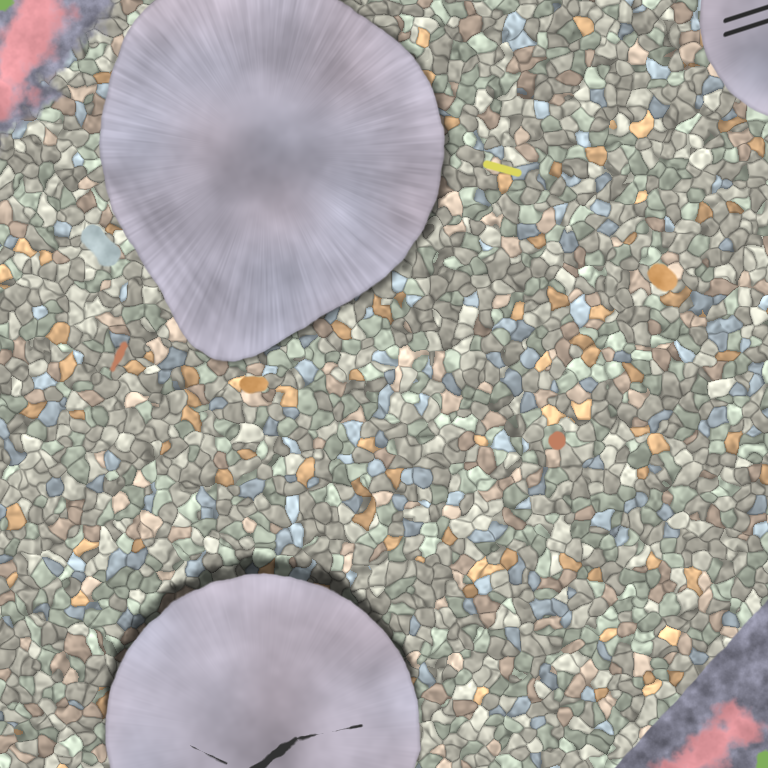
Reproduce this texture procedurally as a Shadertoy shader.

```glsl
// Weathered log rounds set in mixed gravel, with painted boards in two corners.
// Gravel is a Voronoi field of stretched stones; rounds are polar outlines filled
// with mottled grain, and cracks and chips are capsule distances.

float hash(vec2 p) {
  vec3 q = fract(p.xyx * 0.1031);
  q += dot(q, q.yzx + 33.33);
  return fract((q.x + q.y) * q.z);
}

float noise(vec2 p) {
  vec2 i = floor(p), f = fract(p);
  f = f * f * (3.0 - 2.0 * f);
  return mix(mix(hash(i), hash(i + vec2(1, 0)), f.x),
             mix(hash(i + vec2(0, 1)), hash(i + 1.0), f.x), f.y);
}

float fbm(vec2 p) {
  float sum = 0.0, amp = 0.53;
  for (int i = 0; i < 4; i++) {
    sum += amp * noise(p);
    p = mat2(1.6, 1.2, -1.2, 1.6) * p + 7.3;
    amp *= 0.5;
  }
  return sum;
}

float capsule(vec2 p, vec2 a, vec2 b, float r) {
  vec2 d = b - a;
  return length(p - a - d * clamp(dot(p - a, d) / dot(d, d), 0.0, 1.0)) - r;
}

// Coverage inside a distance field
float fill(float d, float soft) { return 1.0 - smoothstep(-soft, soft, d); }

void paint(inout vec3 col, vec3 c, float d, float soft) { col = mix(col, c, fill(d, soft)); }

// Smooth bump on the circle of angles
float lobe(float angle, float centre, float width) {
  float d = (mod(angle - centre + 3.1416, 6.2832) - 3.1416) / width;
  return exp(-d * d);
}

float roundTop(vec2 p) {
  vec2 q = p - vec2(0.355, 0.81);
  float a = atan(q.y, q.x);
  return length(q) - 0.224 - 0.063 * lobe(a, -1.82, 0.35)
    - 0.02 * lobe(a, 2.27, 0.4) + 0.018 * lobe(a, 1.0, 0.5);
}

float roundLow(vec2 p) { return length(p - vec2(0.342, 0.047)) - 0.205; }

vec3 stoneColour(float kind, float tone) {
  vec3 tint = kind < 0.05 ? vec3(1.18, 0.98, 0.8) : kind < 0.14 ? vec3(0.92, 1, 1.12)
    : kind < 0.24 ? vec3(1.07, 0.98, 0.95) : kind < 0.5 ? vec3(0.96, 1.02, 1) : vec3(1);
  return tint * mix(vec3(0.59, 0.58, 0.54), vec3(0.86, 0.86, 0.8), tone * tone);
}

vec3 gravel(vec2 p, float density) {
  vec2 g = p * density;
  g += 0.35 * vec2(noise(g * 1.4), noise(g * 1.4 + 31.0));
  vec2 cell = floor(g), id = cell, facet = vec2(0);
  float near = 9.0, next = 9.0;
  for (int i = 0; i < 25; i++) {
    vec2 c = cell + vec2(i % 5 - 2, i / 5 - 2);
    vec2 o = g - c - vec2(hash(c + 3.1), hash(c + 17.7));
    float turn = 6.2832 * hash(c + 41.3), s = sin(turn), k = cos(turn);
    float d = length(mat2(k, s, -s, k) * o * vec2(0.82, 1.25)) - 0.45 * hash(c + 9.2);
    next = min(next, max(d, near));
    if (d < near) { near = d; id = c; facet = o; }
  }
  vec3 c = stoneColour(hash(id + 53.0), hash(id + 71.0));
  c *= 1.0 + 0.12 * dot(facet, vec2(-0.4, 0.9));
  c *= 0.86 + 0.28 * noise(g * 3.0);
  return c * mix(0.72, 1.06, smoothstep(-0.03, 0.27, next - near));
}

// Mottled wood, faintly streaked out from its heart; d is the outline distance
vec3 wood(vec2 p, vec2 heart, float d, float streaks) {
  vec2 q = p - heart;
  float a = atan(q.y, q.x), r = length(q), mottle = fbm(p * 14.0);
  float grain = noise(vec2(a * 34.0, r * 14.0)) + noise(vec2(a * 70.0, r * 25.0)) - 1.0;
  float tone = 0.69 + 0.26 * (mottle - 0.5) + streaks * grain * smoothstep(0.05, 0.2, r);
  tone += 0.04 * smoothstep(-0.05, -0.01, d) - 0.09 * exp(-r * r * 150.0);
  vec3 tint = mix(vec3(0.99, 0.99, 1.08), vec3(1.03, 0.97, 1.03), noise(p * 11.0 + 4.0));
  return tone * tint * (1.0 - 0.2 * smoothstep(-0.006, 0.003, d));
}

// Dark board with worn red paint inside a mask
vec3 board(vec2 p, float red) {
  return mix(vec3(0.5, 0.5, 0.56) * (0.6 + 0.8 * fbm(p * 60.0)),
             vec3(0.87, 0.59, 0.61) * (0.8 + 0.4 * fbm(p * 40.0)), red);
}

void mainImage(out vec4 fragColor, in vec2 fragCoord) {
  vec2 p = fragCoord / iResolution.xy;
  float px = 1.2 / iResolution.y, rough = fbm(p * 40.0) - 0.5;
  vec3 col = gravel(p, 53.0) * (0.95 + 0.1 * fbm(p * 5.0));

  // Loose stones and a yellow leaf
  float chip = rough * 0.01;
  float amber = min(capsule(p, vec2(0.859, 0.643), vec2(0.869, 0.634), 0.014),
                    capsule(p, vec2(0.323, 0.499), vec2(0.341, 0.5), 0.009));
  paint(col, vec3(0.84, 0.64, 0.42) + rough * 0.3, amber + chip, 0.002);
  float rust = min(length(p - vec2(0.726, 0.426)) - 0.01,
                   capsule(p, vec2(0.147, 0.52), vec2(0.162, 0.55), 0.004));
  paint(col, vec3(0.75, 0.5, 0.39), rust + chip, 0.002);
  float pale = capsule(p, vec2(0.12, 0.692), vec2(0.141, 0.668), 0.015);
  paint(col, vec3(0.7, 0.76, 0.77) + rough * 0.3, pale + chip, 0.002);
  paint(col, vec3(0.86, 0.84, 0.38), capsule(p, vec2(0.634, 0.786), vec2(0.674, 0.775), 0.005), px);

  // Painted boards with mossy corners
  float d = dot(p - vec2(0, 0.8), vec2(0.794, -0.608)) + rough * 0.06;
  float red = fill(capsule(p, vec2(0, 0.89), vec2(0.05, 0.99), 0.03) + rough * 0.07, 0.018);
  paint(col, board(p, red) * 1.08, d, 0.012);
  d = dot(p - vec2(0.8, 0), vec2(-0.738, 0.674)) + rough * 0.006;
  red = fill(capsule(p, vec2(0.88, -0.015), vec2(0.965, 0.06), 0.022) + rough * 0.06, 0.012);
  paint(col, board(p, red), d, px);
  d = min(length(p - vec2(0, 1)), length(p - vec2(1, 0))) - 0.02;
  paint(col, vec3(0.5, 0.68, 0.36), d + rough * 0.03, 0.004);

  // Upper round with a streaked lower-left flank
  d = roundTop(p) + rough * 0.006;
  col *= 1.0 - 0.5 * fill(roundTop(p - vec2(0.008, -0.002)) + rough * 0.012, 0.008);
  vec3 face = wood(p, vec2(0.345, 0.8), d, 0.06);
  float fibre = noise(mat2(102, -5.3, 64, 8.5) * p);
  face *= 1.0 - fill(capsule(p, vec2(0.15, 0.77), vec2(0.28, 0.58), 0.02), 0.06) * (0.05 + 0.15 * fibre);
  paint(col, face, d, px);

  // Lower round, shadowed above and cracked
  d = roundLow(p) + rough * 0.006;
  col *= 1.0 - 0.62 * fill(roundLow(p - vec2(-0.002, 0.02)) + rough * 0.02, 0.008);
  face = wood(p, vec2(0.34, 0.04), d, 0.02);
  float crack = min(capsule(p, vec2(0.33, -0.005), vec2(0.385, 0.038), 0.003),
                    capsule(p, vec2(0.385, 0.038), vec2(0.47, 0.055), 0.0015));
  crack = min(crack, capsule(p, vec2(0.248, 0.029), vec2(0.295, 0.006), 0.002));
  paint(face, vec3(0.2), crack + rough * 0.012, px);
  paint(col, face, d, px);

  // Side round with two dark slots
  vec2 hub = vec2(1.052, 0.98);
  d = length(p - hub) - 0.141 + rough * 0.005;
  face = wood(p, hub, d, 0.02);
  vec2 q = vec2(p.x, abs(p.y - 0.964 - 0.32 * (p.x - 0.944)));
  paint(face, vec3(0.17), capsule(q, vec2(0.945, 0.009), vec2(1.02, 0.009), 0.003), px);
  paint(col, face, d, px);
  fragColor = vec4(clamp(col, 0.0, 1.0), 1);
}
```
